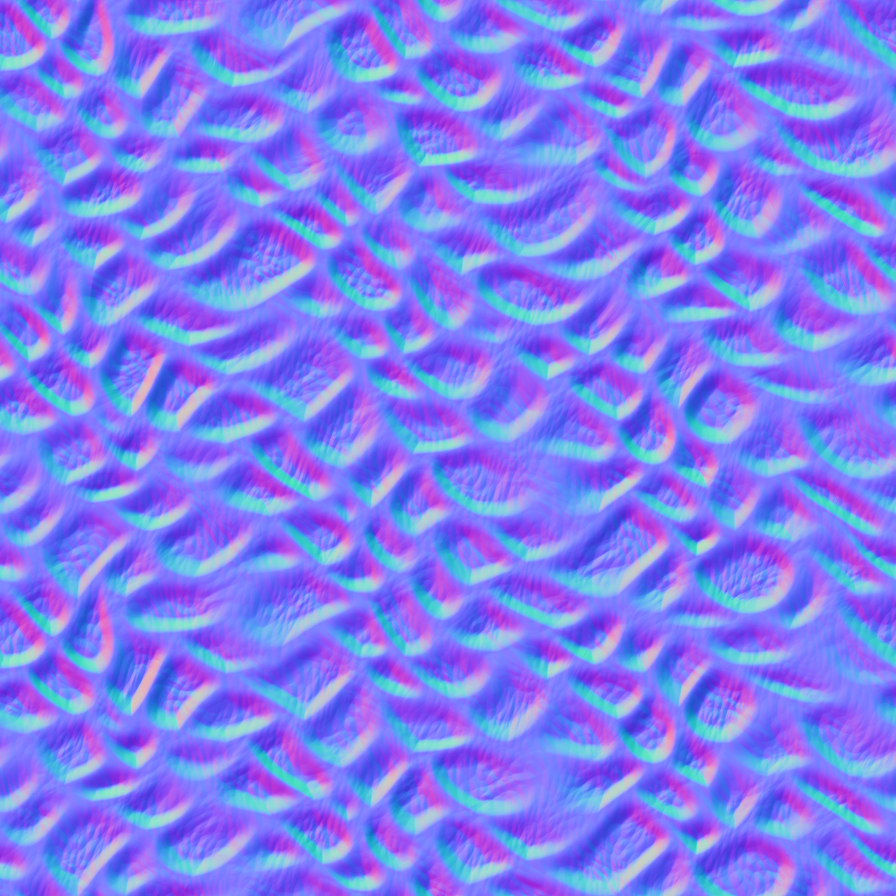
Reproduce this texture map procedurally as a Shadertoy shader.

```glsl
// Tangent-space normal map of overlapping hide scales, nine columns by 24 staggered rows.
// Rounded scales are layered from low rows to high rows into a height field,
// cellular grain is added, and the slope of the field is encoded as colour.

const float TAU = 6.2831853;
const float COLUMNS = 9.0;
const float ROWS = 24.0;
const float PITCH = COLUMNS / ROWS;   // row spacing, in column widths

vec3 hash3(vec2 cell) {
    vec3 k = vec3(dot(cell, vec2(127.1, 311.7)),
                  dot(cell, vec2(269.5, 183.3)),
                  dot(cell, vec2(419.2, 371.9)));
    return fract(sin(k) * 43758.55);
}

// Lower two thirds repeat every eight rows; the top third is its own.
float rowSeed(float row) {
    row = mod(row, ROWS);
    return row < 16.0 ? mod(row, 8.0) : row;
}

// Layered sines bend the columns and squeeze some of them.
vec2 bend(vec2 p) {
    vec2 t = p / COLUMNS * TAU;
    float dx = 0.13 * sin(3.0 * t.x - 1.7) + 0.14 * sin(3.0 * t.y + 2.0 * t.x)
             + 0.04 * sin(6.0 * t.y - 5.0 * t.x);
    float dy = 0.17 * sin(2.0 * t.x + 0.6) + 0.09 * sin(5.0 * t.x + 3.0 * t.y);
    return p + vec2(dx, dy);
}

// Distance to a U shape with open top; tip sharpens the lower end.
float scaleDistance(vec2 p, float radius, float tip) {
    p.y = min(p.y, 0.0);
    float diamond = 0.82 * (abs(p.x) + abs(p.y));
    return mix(length(p), diamond, tip) - radius;
}

// Cellular noise: distance to the nearest scattered point.
float cellular(vec2 p) {
    vec2 base = floor(p);
    float nearest = 2.0;
    for (int y = -1; y <= 1; y++)
    for (int x = -1; x <= 1; x++) {
        vec2 cell = base + vec2(x, y);
        vec2 offset = cell + hash3(cell).xy - p;
        nearest = min(nearest, dot(offset, offset));
    }
    return sqrt(nearest);
}

// Relief of the layered scales: zero in the grooves, about one on the faces.
float scaleRelief(vec2 p, float rimWidth, float grooveWidth) {
    float relief = 0.6;
    float baseRow = floor(p.y / PITCH);
    for (int j = -2; j <= 3; j++) {
        float row = baseRow + float(j);
        float stagger = 0.5 * mod(row, 2.0);
        float baseColumn = floor(p.x - stagger + 0.5);
        for (int i = -1; i <= 1; i++) {
            float column = baseColumn + float(i);
            vec2 id = vec2(mod(column, COLUMNS), rowSeed(row));
            vec3 place = hash3(id) - 0.5;
            vec3 form = hash3(id + 37.0);
            vec2 center = vec2(column + stagger, row * PITCH);
            vec2 q = p - center - place.xy * vec2(0.26, 0.28);
            q.x += 0.5 * place.z * q.y;
            float d = scaleDistance(q, mix(0.44, 0.55, form.x), 0.55 * form.y);
            float face = smoothstep(0.0, rimWidth, -d) * mix(0.8, 1.2, form.z);
            relief = d < 0.0 ? face : relief * smoothstep(0.0, grooveWidth, d);
        }
    }
    return relief;
}

// Fine upright fibres over broader creases.
float grain(vec2 p) {
    vec2 sway = 0.06 * sin(p.yx * vec2(5.0, 7.0) + 2.0 * sin(p * 3.0));
    float fibres = cellular((p + sway) * vec2(13.0, 6.5));
    float creases = cellular((p + 2.0 * sway) * vec2(4.5, 6.0) + 19.0);
    return 0.019 * fibres + 0.020 * creases;
}

float surfaceHeight(vec2 p) {
    float relief = scaleRelief(bend(p), 0.18, 0.30);
    return 0.115 * relief + grain(p) * (0.35 + 0.65 * relief);
}

void mainImage(out vec4 fragColor, in vec2 fragCoord) {
    vec2 p = fragCoord / iResolution.xy * COLUMNS;

    // Slope from central differences; the span also smooths the edges.
    vec2 span = vec2(0.010, 0.0);
    vec2 slope = vec2(surfaceHeight(p + span.xy) - surfaceHeight(p - span.xy),
                      surfaceHeight(p + span.yx) - surfaceHeight(p - span.yx));
    slope /= 2.0 * span.x;

    // Green points down the canvas, so lower rims turn green.
    vec3 normal = normalize(vec3(-slope.x, slope.y, 1.0));
    fragColor = vec4(0.5 + 0.5 * normal, 1.0);
}
```
